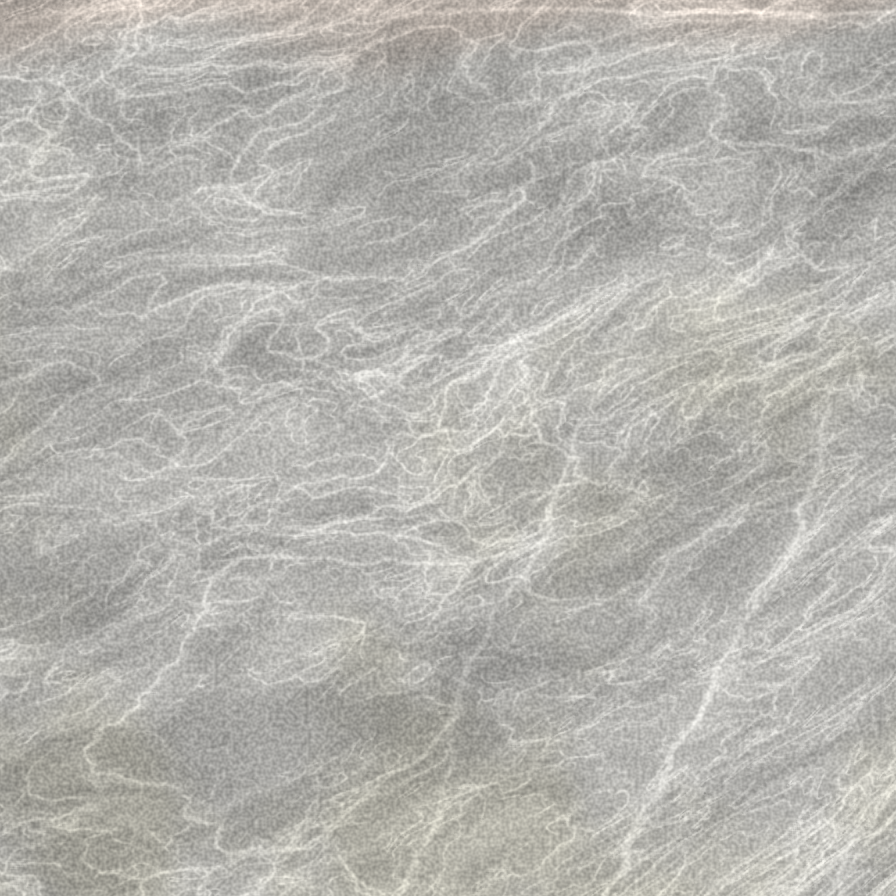
This texture is drawn by a WebGL 2 fragment shader. Its source:

```glsl
#version 300 es
precision highp float;
// Weathered grey marble: diagonal pale veins, fine crackle, warm stains and grain.

#define BASE_TONE 0.664
#define CLOUD_CONTRAST 0.125
#define MOTTLE_CONTRAST 0.085
#define GRAIN_CONTRAST 0.135
#define GRAIN_SCALE 250.0
#define VEIN_LAYERS 7
#define VEIN_SCALE 1.9
#define VEIN_WIDTH 0.0020
#define VEIN_BRIGHTNESS 0.225
#define VEIN_STRETCH 2.2
#define WARP_AMOUNT 0.13

uniform vec2 u_resolution;
out vec4 fragColor;

float hash(vec2 p) {
  vec3 q = fract(p.xyx * 0.1031);
  q += dot(q, q.yzx + 33.33);
  return fract((q.x + q.y) * q.z);
}

vec2 cellGradient(vec2 cell) {
  float angle = 6.2832 * hash(cell);
  return vec2(cos(angle), sin(angle));
}

float gradientNoise(vec2 p) {
  vec2 i = floor(p), f = p - i;
  vec2 w = f * f * f * (f * (f * 6.0 - 15.0) + 10.0);
  vec2 e = vec2(1.0, 0.0);
  float low = mix(dot(cellGradient(i), f),
                  dot(cellGradient(i + e), f - e), w.x);
  float high = mix(dot(cellGradient(i + e.yx), f - e.yx),
                   dot(cellGradient(i + 1.0), f - 1.0), w.x);
  return mix(low, high, w.y);
}

mat2 rotation(float angle) {
  float c = cos(angle), s = sin(angle);
  return mat2(c, s, -s, c);
}

float fbm(vec2 p) {
  float sum = 0.0, amplitude = 1.0;
  for (int i = 0; i < 5; i++) {
    sum += amplitude * gradientNoise(p);
    p = rotation(0.5) * p * 2.03 + 17.3;
    amplitude *= 0.5;
  }
  return sum;
}

// Coordinates along and across the rock's grain, steeper at the lower right
vec2 strata(vec2 p) {
  float bend = max(0.0, p.x - 0.5 * p.y - 0.42);
  return vec2(p.x + 0.4 * p.y,
              VEIN_STRETCH * (p.y - 0.36 * p.x - 0.7 * bend * bend));
}

// Sharp core with a faint halo
float veinProfile(float dist, float width) {
  float r = dist / width;
  return 0.78 * exp(-r * r) + 0.22 * exp(-r * 0.35);
}

// Zero lines of stretched noise, measured as distance on the canvas
float veinNetwork(vec2 s, float fracture) {
  float sum = 0.0;
  float scale = VEIN_SCALE;
  for (int i = 0; i < VEIN_LAYERS; i++) {
    float k = float(i);
    vec2 q = rotation(1.1 * (hash(vec2(k, 4.7)) - 0.5)) * s * scale + 31.7 * k;
    float n = gradientNoise(q);
    float slope = length(vec2(dFdx(n), dFdy(n))) * u_resolution.y;
    float dist = abs(n) / max(slope, 0.6 * scale);
    float width = VEIN_WIDTH * mix(1.0, 0.65, k / float(VEIN_LAYERS));
    float patchy = gradientNoise(q * 0.6 + 9.1) + 0.3 * fracture;
    float strength = smoothstep(-0.15, 0.4, patchy) * mix(1.0, 0.6, k / 6.0);
    sum += strength * veinProfile(dist, width);
    scale *= 1.55;
  }
  return sum;
}

// Long steep fissures crossing the lower right
float fissures(vec2 p) {
  float sum = 0.0;
  for (int i = 0; i < 3; i++) {
    float k = float(i);
    float path = 0.44 + 0.25 * k + 0.42 * p.y
      + 0.07 * gradientNoise(vec2(p.y * 3.5, k * 7.3 + 0.4))
      + 0.018 * gradientNoise(vec2(p.y * 17.0, k * 5.1 + 0.7))
      + 0.008 * gradientNoise(vec2(p.y * 45.0, k * 3.3 + 0.6));
    float broken = smoothstep(-0.4, 0.3, gradientNoise(vec2(p.y * 6.0, k + 0.3)));
    float reach = 1.0 - smoothstep(0.4, 0.72, p.y);
    float strength = (i == 1 ? 1.3 : 0.8) * reach * mix(0.4, 1.0, broken);
    sum += strength * veinProfile(0.9 * abs(p.x - path), VEIN_WIDTH * 1.5);
  }
  return sum;
}

void main() {
  vec2 p = gl_FragCoord.xy / u_resolution.y;
  vec2 s = strata(p);
  vec2 warp = vec2(fbm(s * 2.6 + 3.1), fbm(s * 2.6 + 41.7));
  vec2 warped = s + WARP_AMOUNT * warp;

  // Cloudy body, streaky mottling, lacy fractures and fine grain
  float cloud = fbm(warped * vec2(2.3, 2.9) + 12.4);
  float fracture = fbm(warped * 1.7 + 63.2);
  float mottle = fbm(warped * vec2(9.0, 12.0) + 81.6);
  float veins = veinNetwork(warped, fracture) + fissures(p);
  float grain = gradientNoise(p * GRAIN_SCALE)
    + 0.6 * gradientNoise(rotation(0.6) * p * GRAIN_SCALE * 0.53 + 5.0);
  float tone = BASE_TONE + CLOUD_CONTRAST * (0.65 * cloud + 0.35 * fracture)
    + MOTTLE_CONTRAST * mottle + GRAIN_CONTRAST * grain
    + VEIN_BRIGHTNESS * (1.0 - exp(-1.2 * veins));

  // Olive stains below, rosy band along the top
  float stainNoise = fbm(p * 2.4 + 27.5);
  float olive = smoothstep(-0.1, 0.45, stainNoise + 0.25 - 0.7 * p.y);
  float bandEdge = 0.935 + 0.035 * p.x + 0.05 * warp.x;
  float rosy = smoothstep(-0.035, 0.045, p.y - bandEdge);
  vec3 tint = mix(vec3(1.006, 1.002, 0.982), vec3(1.012, 1.002, 0.942), olive);
  tint = mix(tint, vec3(1.035, 0.985, 0.94), rosy);

  // Pale seam near the upper edge
  float seamY = 0.995 - 0.012 * p.x + 0.008 * gradientNoise(vec2(p.x * 7.0, 2.4));
  float seam = veinProfile(abs(p.y - seamY), 0.003) * smoothstep(0.3, 0.6, p.x);
  tone += 0.13 * seam;

  fragColor = vec4(clamp(tone * tint, 0.0, 1.0), 1.0);
}
```
